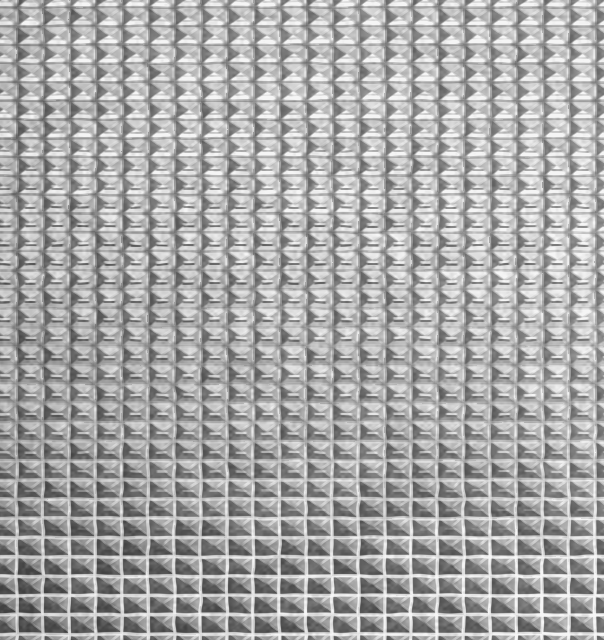
Give the GLSL for this texture, as a Shadertoy shader.

```glsl
float hash(vec2 p) {
    return fract(sin(dot(p, vec2(127.1, 311.7))) * 43758.5453);
}

float noise(vec2 p) {
    vec2 i = floor(p), f = fract(p);
    f = f * f * (3.0 - 2.0 * f);
    return mix(mix(hash(i), hash(i + vec2(1, 0)), f.x),
               mix(hash(i + vec2(0, 1)), hash(i + vec2(1, 1)), f.x), f.y);
}

// Soft stroke: 1 on the line, 0 beyond its width
float stroke(float d, float width) {
    return 1.0 - smoothstep(width * 0.35, width, abs(d));
}

void mainImage(out vec4 fragColor, in vec2 fragCoord) {
    vec2 uv = fragCoord / iResolution.xy;

    // Rows grow slightly taller toward the bottom
    vec2 grid = vec2(22.97 * uv.x - 0.63, 33.0 * uv.y + 0.7 * uv.y * uv.y - 0.3);
    grid += 0.07 * (vec2(noise(grid * 1.7), noise(grid * 1.7 + 40.0)) - 0.5);
    vec2 cell = floor(grid);
    vec2 p = fract(grid) - 0.5;
    vec2 edge = 0.5 - abs(p);

    // Light shifts from the upper facets to the lower ones with height
    float high = smoothstep(0.1, 0.8, uv.y);
    float low = 1.0 - smoothstep(0.05, 0.55, uv.y);
    float middle = 1.0 - smoothstep(0.1, 0.4, abs(uv.y - 0.48));

    // Four facets of a pyramid
    vec2 q = p - vec2(0.03, 0.02 + 0.08 * low);
    float rising = smoothstep(-0.08, 0.08, q.y - q.x);
    float falling = smoothstep(-0.08, 0.08, q.y + q.x);
    float left = mix(0.39, 0.47, high) + 0.25 * (q.x + 0.3);
    float right = mix(0.6, 0.7, high) + 0.3 * (q.x - 0.25);
    float top = mix(0.6, 0.78, high) + 0.12 * middle;
    float bottom = mix(0.36, 0.95, high);
    float shade = mix(mix(bottom, left, rising), mix(right, top, rising), falling);

    // Creases, with the bright one toward the upper right
    shade = mix(shade, 0.88, 0.65 * stroke(q.x - q.y, 0.13) * smoothstep(-0.05, 0.2, q.x));
    shade = mix(shade, 0.82, 0.4 * stroke(q.x + q.y, 0.1) * smoothstep(0.0, 0.2, abs(q.x)));

    // Short glints and dashes inside the lower facet
    float span = 1.0 - smoothstep(0.15, 0.28, abs(p.x - 0.04));
    shade = mix(shade, 0.94, span * stroke(p.y + 0.06, 0.09) * 0.7 * middle);
    shade = mix(shade, 0.4, span * stroke(p.y + 0.19, 0.08) * (0.75 * middle + 0.25 * high));

    // Bright ribs between the cells, fading upward
    shade = mix(shade, 0.93, stroke(edge.x, 0.09) * mix(0.45, 0.9, low));
    shade = mix(shade, 0.92, stroke(edge.y, 0.13) * mix(0.3, 0.9, low));

    // Dark seams and crossings where the ribs lose the light
    shade = mix(shade, 0.46, stroke(edge.y, 0.1) * 0.55 * high);
    float crossing = 1.0 - smoothstep(0.08, 0.25, length(edge * vec2(1.0, 0.8)));
    shade = mix(shade, 0.42, crossing * 0.6 * (1.0 - low));

    // Uneven cells, fine grain and a lighter right side
    shade += 0.07 * (hash(cell) - 0.5);
    shade += 0.12 * (noise(grid * vec2(7.0, 6.0)) - 0.5);
    shade += 0.09 * (uv.x - 0.4) + 0.04 * (noise(uv * 4.0) - 0.5);
    fragColor = vec4(vec3(clamp(shade, 0.26, 0.96)), 1.0);
}
```
